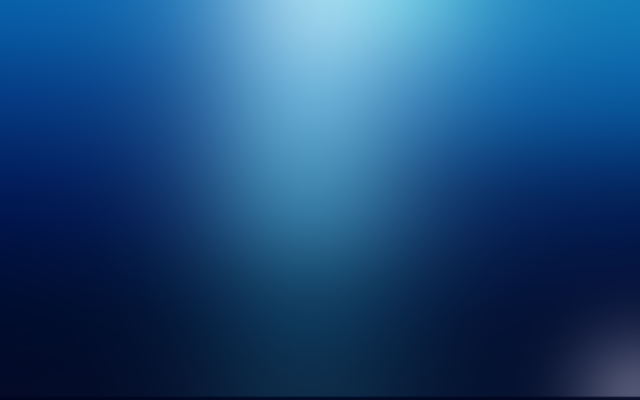
Give the GLSL for this background, as a Shadertoy shader.

```glsl
// A soft shaft of pale light falling through deep blue water.
// Vertical colour ramps for both sides and the shaft are blended by a
// bell-shaped profile, then two glows and a dark lower rim are added.

#define BEAM_CENTER 0.485
#define BEAM_DRIFT 0.02
#define BEAM_WIDTH 0.182
#define BEAM_FAN 0.035
#define HALO_WIDTH 0.33
#define HALO_SHARE 0.16
#define CORNER_RADIUS 0.17
#define CORNER_COLOR vec3(0.31, 0.29, 0.28)
#define CYAN_CENTER vec2(0.64, 1.03)
#define CYAN_SIZE vec2(0.12, 0.16)
#define CYAN_COLOR vec3(0.0, 0.07, 0.03)
#define RIM_HEIGHT 0.008

// Colour stops run from the bottom to the top in equal steps.
const vec3 LEFT_STOPS[5] = vec3[5](
    vec3(0.01, 0.04, 0.15), vec3(0.00, 0.05, 0.19), vec3(0.00, 0.09, 0.32),
    vec3(0.01, 0.22, 0.50), vec3(0.02, 0.37, 0.66));
const vec3 RIGHT_STOPS[5] = vec3[5](
    vec3(0.01, 0.05, 0.17), vec3(0.01, 0.06, 0.21), vec3(0.01, 0.13, 0.35),
    vec3(0.03, 0.34, 0.61), vec3(0.06, 0.48, 0.72));
const vec3 BEAM_STOPS[5] = vec3[5](
    vec3(0.05, 0.17, 0.28), vec3(0.07, 0.25, 0.39), vec3(0.23, 0.50, 0.66),
    vec3(0.41, 0.68, 0.83), vec3(0.62, 0.82, 0.92));
const vec3 RIM_COLOR = vec3(0.0, 0.02, 0.12);

// Smooth Catmull-Rom curve through five stops.
vec3 ramp(vec3 stops[5], float height) {
    float position = clamp(height, 0.0, 1.0) * 4.0;
    int i = min(int(position), 3);
    float t = position - float(i);
    vec3 a = stops[max(i - 1, 0)];
    vec3 b = stops[i];
    vec3 c = stops[i + 1];
    vec3 d = stops[min(i + 2, 4)];
    return b + 0.5 * t * (c - a + t * (2.0 * a - 5.0 * b + 4.0 * c - d
             + t * (3.0 * (b - c) + d - a)));
}

// Bell-shaped falloff, one at the origin.
float bell(vec2 offset) {
    return exp(-dot(offset, offset));
}

void mainImage(out vec4 fragColor, in vec2 fragCoord) {
    vec2 uv = fragCoord / iResolution.xy;
    float aspect = iResolution.x / iResolution.y;

    // Water on either side
    vec3 water = mix(ramp(LEFT_STOPS, uv.y), ramp(RIGHT_STOPS, uv.y),
                     smoothstep(0.3, 0.8, uv.x));

    // Central shaft, leaning and fanning right near the surface
    float surface = smoothstep(0.5, 1.0, uv.y);
    float across = uv.x - BEAM_CENTER - BEAM_DRIFT * surface;
    float width = BEAM_WIDTH + BEAM_FAN * surface * smoothstep(0.0, 0.2, across);
    float core = bell(vec2(across / width, 0.0));
    float halo = bell(vec2(across / HALO_WIDTH, 0.0));
    vec3 color = mix(water, ramp(BEAM_STOPS, uv.y), mix(core, halo, HALO_SHARE));

    // Cyan surface tint and pale corner glow
    color += CYAN_COLOR * bell((uv - CYAN_CENTER) / CYAN_SIZE);
    vec2 cornerOffset = (uv - vec2(1.0, 0.0)) * vec2(aspect, 1.0);
    color += CORNER_COLOR * bell(cornerOffset / CORNER_RADIUS);

    // Dark rim along the bottom
    float rim = 1.0 - smoothstep(RIM_HEIGHT * 0.6, RIM_HEIGHT * 1.4, uv.y);
    color = mix(color, RIM_COLOR, 0.85 * rim);

    fragColor = vec4(clamp(color, 0.0, 1.0), 1.0);
}
```
